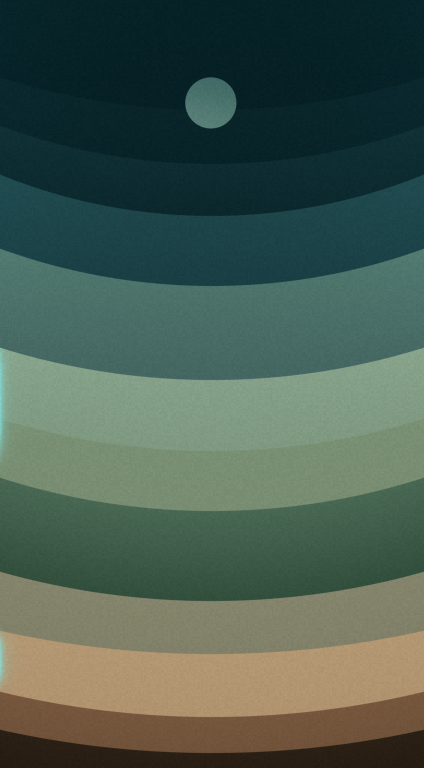
Write a WebGL 2 fragment shader that draws this background.

```glsl
#version 300 es
precision highp float;
// Layered bowl-shaped bands under a small moon, dark teal down to sand and umber.
// Each band starts at a circular arc, painted from top to bottom over the last,
// with its own gradient; thin cyan light leaks and fine grain finish the surface.

#define BANDS 11
#define HALF_WIDTH 0.2747
#define MOON_CENTER vec2(-0.0015, 0.134)
#define MOON_RADIUS 0.0333
#define GRAIN_CELLS 512.0
#define GRAIN_AMOUNT 0.028
#define LEAK_COLOR vec3(0.52, 0.88, 0.86)
#define SIDE_LIGHT 0.09

uniform vec2 u_resolution;
out vec4 outColor;

// Lowest point of each arc, measured from the top, and its rise at the sides
const vec2 ARCS[BANDS] = vec2[BANDS](
    vec2(0.1432, 0.0417), vec2(0.2135, 0.0495), vec2(0.2812, 0.0534),
    vec2(0.3724, 0.0482), vec2(0.4948, 0.0417), vec2(0.5872, 0.0417),
    vec2(0.6654, 0.0430), vec2(0.7826, 0.0378), vec2(0.8516, 0.0300),
    vec2(0.9336, 0.0326), vec2(0.9805, 0.0300));

// Band colours at the upper and lower edge
const vec3 UPPER[BANDS] = vec3[BANDS](
    vec3(0.035, 0.145, 0.164), vec3(0.056, 0.175, 0.192), vec3(0.115, 0.272, 0.288),
    vec3(0.300, 0.450, 0.416), vec3(0.520, 0.627, 0.532), vec3(0.475, 0.562, 0.450),
    vec3(0.285, 0.408, 0.328), vec3(0.518, 0.520, 0.424), vec3(0.702, 0.592, 0.446),
    vec3(0.462, 0.340, 0.240), vec3(0.168, 0.124, 0.080));
const vec3 LOWER[BANDS] = vec3[BANDS](
    vec3(0.029, 0.136, 0.155), vec3(0.043, 0.153, 0.174), vec3(0.098, 0.245, 0.265),
    vec3(0.268, 0.400, 0.382), vec3(0.496, 0.600, 0.505), vec3(0.470, 0.552, 0.446),
    vec3(0.195, 0.306, 0.235), vec3(0.505, 0.500, 0.406), vec3(0.690, 0.578, 0.432),
    vec3(0.438, 0.322, 0.228), vec3(0.150, 0.110, 0.068));

float hash(vec2 p) {
    vec3 q = fract(vec3(p.xyx) * 0.1031);
    q += dot(q, q.yzx + 33.33);
    return fract((q.x + q.y) * q.z);
}

// Signed distance to an arc, positive below it
float arcDistance(vec2 p, vec2 arc) {
    float radius = (HALF_WIDTH * HALF_WIDTH / arc.y + arc.y) * 0.5;
    return length(p - vec2(0.0, arc.x - radius)) - radius;
}

// Soft vertical window between two heights
float window(float y, float top, float bottom, float soft) {
    return smoothstep(top - soft, top + soft, y) *
           (1.0 - smoothstep(bottom - soft, bottom + soft, y));
}

void main() {
    // Height units, x from the centre line, y downward from the top
    vec2 p = vec2(gl_FragCoord.x - 0.5 * u_resolution.x,
                  u_resolution.y - gl_FragCoord.y) / u_resolution.y;
    float aa = 0.75 / u_resolution.y;
    float side = p.x * p.x / (HALF_WIDTH * HALF_WIDTH);

    // Night sky
    vec3 color = mix(vec3(0.025, 0.132, 0.150), vec3(0.022, 0.124, 0.143),
                     smoothstep(0.0, 0.14, p.y));

    // Bands, each covering what lies below its arc
    for (int i = 0; i < BANDS; i++) {
        float d = arcDistance(p, ARCS[i]);
        float nextEdge = i + 1 < BANDS ? ARCS[i + 1].x : 1.02;
        float depth = clamp(d / (nextEdge - ARCS[i].x), 0.0, 1.0);
        vec3 band = mix(UPPER[i], LOWER[i], depth);
        color = mix(color, band, smoothstep(-aa, aa, d));
    }
    color *= 1.0 + SIDE_LIGHT * side * (1.0 - smoothstep(0.2, 0.6, p.y));

    // Moon, lighter toward its lower left
    vec2 m = (p - MOON_CENTER) / MOON_RADIUS;
    float lit = smoothstep(-1.2, 1.2, m.y - 0.25 * m.x);
    vec3 moon = mix(vec3(0.255, 0.415, 0.400), vec3(0.345, 0.500, 0.468), lit);
    float moonEdge = length(p - MOON_CENTER) - MOON_RADIUS;
    color = mix(color, moon, 1.0 - smoothstep(-aa, aa, moonEdge));

    // Light leaks along the left side
    float inset = gl_FragCoord.x / u_resolution.y;
    float core = exp(-inset / 0.0045);
    float halo = exp(-inset / 0.013);
    float upperLeak = window(p.y, 0.456, 0.585, 0.035) * step(0.0, arcDistance(p, ARCS[4]));
    float lowerLeak = window(p.y, 0.830, 0.887, 0.018);
    color = mix(color, LEAK_COLOR, (0.75 * core + 0.12 * halo) * max(upperLeak, lowerLeak));

    // Fine grain, weaker in the dark
    float grain = hash(floor(p * GRAIN_CELLS) + 700.0) - 0.5;
    color += grain * GRAIN_AMOUNT * (0.4 + color.g);

    outColor = vec4(clamp(color, 0.0, 1.0), 1.0);
}
```
